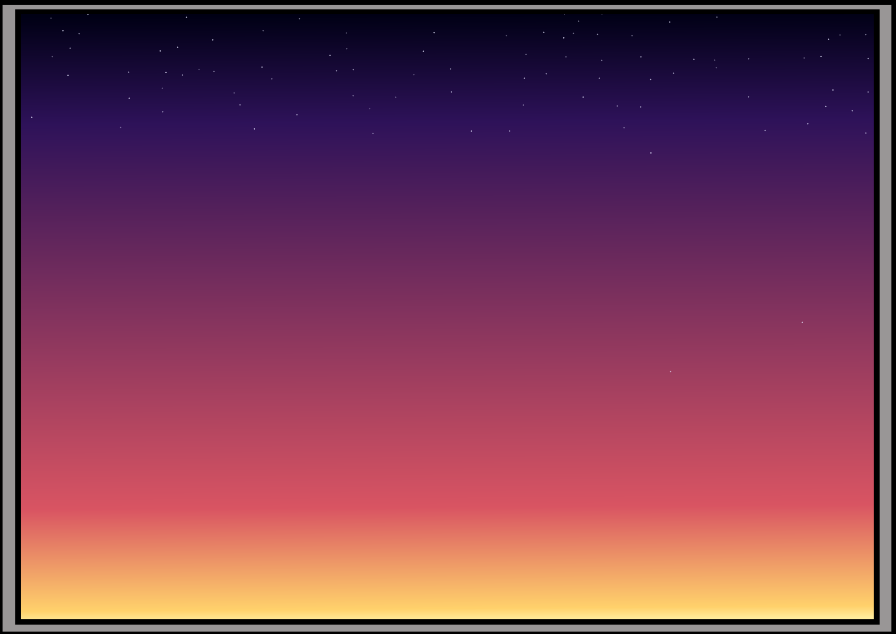
A Shadertoy shader for this background:

```glsl
// Framed dusk sky: a banded sunset gradient with faint stars near the top.
#define TILT 0.009
#define STAR_CELL 0.03
#define STAR_RADIUS 0.0011
#define STAR_CHANCE 0.34
#define STAR_FLOOR 0.72
#define FRAME_GREY vec3(0.60, 0.59, 0.59)
#define NIGHT vec3(0.0, 0.0, 0.08)
#define VIOLET vec3(0.18, 0.07, 0.35)
#define ROSE vec3(0.85, 0.33, 0.385)
#define GOLD vec3(1.0, 0.82, 0.42)
#define PALE vec3(1.0, 0.93, 0.62)

float hash(vec2 p) {
    vec3 q = fract(vec3(p.xyx) * 0.1031);
    q += dot(q, q.yzx + 33.33);
    return fract((q.x + q.y) * q.z);
}

// Antialiased rectangle coverage, from its lower left and upper right corners
float rectMask(vec2 uv, vec2 low, vec2 high) {
    vec2 inside = min(uv - low, high - uv) * iResolution.xy;
    vec2 cover = clamp(inside + 0.5, 0.0, 1.0);
    return cover.x * cover.y;
}

// Vertical colour ramp, rising slightly to the right
vec3 skyColor(vec2 uv) {
    float h = uv.y - TILT * (uv.x - 0.5);
    vec3 color = mix(PALE, GOLD, clamp((h - 0.021) / 0.019, 0.0, 1.0));
    color = mix(color, ROSE, clamp((h - 0.040) / 0.160, 0.0, 1.0));
    color = mix(color, VIOLET, clamp((h - 0.200) / 0.607, 0.0, 1.0));
    return mix(color, NIGHT, clamp((h - 0.807) / 0.171, 0.0, 1.0));
}

// One jittered star per chosen cell, thinning out downwards
float starField(vec2 uv) {
    vec2 p = vec2(uv.x * iResolution.x / iResolution.y, uv.y);
    vec2 cell = floor(p / STAR_CELL);
    vec2 jitter = vec2(hash(cell + 17.0), hash(cell + 43.0));
    vec2 center = (cell + 0.15 + 0.7 * jitter) * STAR_CELL;
    float density = STAR_CHANCE * smoothstep(STAR_FLOOR, 0.9, center.y);
    float present = step(hash(cell + 71.0), density);
    float pixel = 1.0 / iResolution.y;
    float dist = length(p - center);
    float disc = 1.0 - smoothstep(STAR_RADIUS - 0.5 * pixel, STAR_RADIUS + 0.5 * pixel, dist);
    return present * disc * mix(0.25, 0.75, hash(cell + 91.0));
}

void mainImage(out vec4 fragColor, in vec2 fragCoord) {
    vec2 uv = fragCoord / iResolution.xy;

    // Nested frame: black edge, grey band, black rim
    vec3 color = FRAME_GREY * rectMask(uv, vec2(0.0029, 0.0037), vec2(0.9948, 0.9922));
    color *= 1.0 - rectMask(uv, vec2(0.0169, 0.0147), vec2(0.9818, 0.9853));

    // Sky and stars inside the rim
    vec3 sky = mix(skyColor(uv), vec3(0.9, 0.9, 1.0), starField(uv));
    color = mix(color, sky, rectMask(uv, vec2(0.0234, 0.0235), vec2(0.9753, 0.9779)));

    fragColor = vec4(color, 1.0);
}
```
